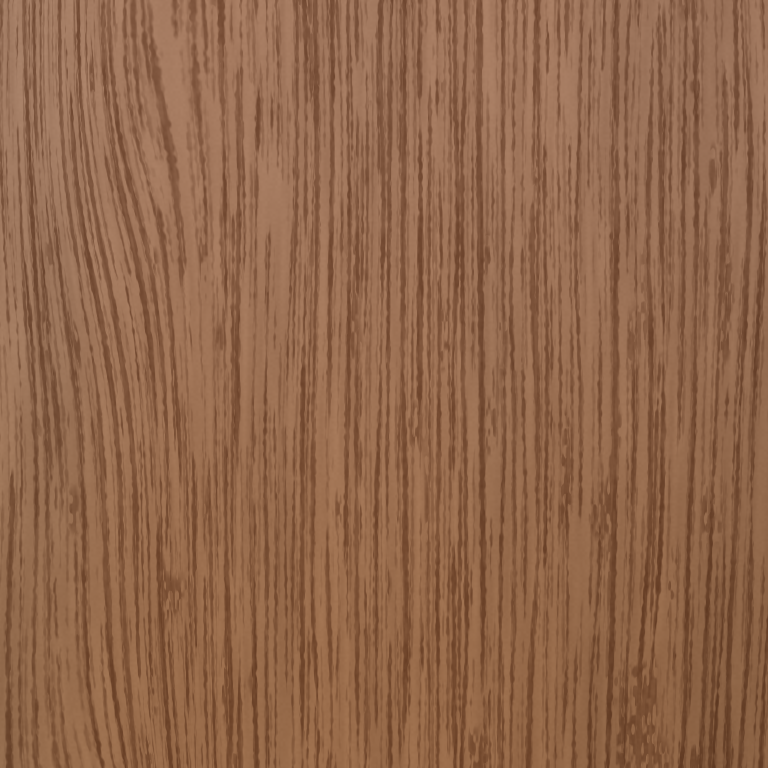
Reproduce this texture procedurally as a WebGL 2 fragment shader.

```glsl
#version 300 es
precision highp float;
// Draws warm brown oak veneer with broken, mostly vertical dark grain streaks.

uniform vec2 u_resolution;
out vec4 fragColor;

float hash(vec2 p) {
    vec3 q = fract(vec3(p.xyx) * 0.1031);
    q += dot(q, q.yzx + 33.33);
    return fract((q.x + q.y) * q.z);
}

float noise(vec2 p) {
    vec2 cell = floor(p);
    vec2 f = fract(p);
    f = f * f * (3.0 - 2.0 * f);
    float low = mix(hash(cell), hash(cell + vec2(1.0, 0.0)), f.x);
    float high = mix(hash(cell + vec2(0.0, 1.0)), hash(cell + 1.0), f.x);
    return mix(low, high, f.y);
}

float bell(float x, float centre, float width) {
    float d = (x - centre) / width;
    return exp(-d * d);
}

// Leans the grain on the left, fans it out at the lower right, and lets it sway.
vec2 bendGrain(vec2 p) {
    float lean = 0.12 * (p.y - 0.5) + 0.014 * sin(8.0 * p.y + 1.0);
    float x = p.x + lean * bell(p.x, 0.15, 0.1);
    x -= 0.06 * smoothstep(0.55, 1.1, p.x) * p.y * (1.0 - 0.5 * p.y);
    x += 0.012 * (noise(p * vec2(5.0, 2.5) + 7.0) - 0.5);
    return vec2(x, p.y);
}

// One streak per column; its width swells and tapers along the grain.
float streaks(vec2 p, float columns, float halfWidth, float frequency, vec2 presence, float seed) {
    float u = p.x * columns;
    float blur = 0.0016 * columns;
    float ragged = noise(p * vec2(420.0, 130.0) + seed) - 0.5;
    float ink = 0.0;
    for (int i = -1; i <= 1; i++) {
        float id = floor(u) + float(i);
        float row = id * 7.0 + seed;
        float jitter = hash(vec2(id + 40.0, seed)) - 0.5;
        float sway = noise(vec2(p.y * 5.0 + jitter * 9.0, row + 2.0)) - 0.5;
        float centre = id + 0.5 + 0.5 * jitter + 0.4 * sway;
        float along = p.y * frequency + 30.0 * (jitter + 0.5);
        float strength = 0.7 * noise(vec2(along, row)) + 0.3 * noise(vec2(along * 4.3, row + 4.0));
        strength = smoothstep(presence.x, presence.y, strength);
        float width = halfWidth * (0.25 + 0.75 * strength) * (0.7 + 0.8 * hash(vec2(seed, id + 90.0)));
        float d = abs(u - centre) + ragged * 0.0026 * columns;
        float body = 1.0 - smoothstep(width - blur, width + blur, d);
        ink = max(ink, body * smoothstep(0.0, 0.3, strength));
    }
    return ink;
}

// Narrow mottled flecks where neighbouring streaks run together.
float flecks(vec2 p) {
    float patches = smoothstep(0.8, 0.92, noise(p * vec2(52.0, 9.0) + 19.0));
    float pores = smoothstep(0.35, 0.65, noise(p * vec2(300.0, 80.0)));
    return patches * pores;
}

// Even wood colour with cool light above and warm shade below.
vec3 woodTone(vec2 p) {
    vec3 warm = vec3(0.622, 0.443, 0.308);
    vec3 cool = vec3(0.662, 0.496, 0.392);
    vec3 tone = mix(warm, cool, smoothstep(0.0, 0.95, p.y));
    tone += vec3(-0.008, 0.010, 0.018) * (1.0 - smoothstep(0.0, 0.25, p.x));
    tone *= 1.0 - 0.08 * smoothstep(0.5, 1.0, p.x) * (1.0 - 0.5 * p.y);
    return tone * (1.0 + 0.06 * (noise(p * vec2(14.0, 2.0)) - 0.5));
}

void main() {
    vec2 p = gl_FragCoord.xy / u_resolution;
    vec2 grain = bendGrain(p);

    // Bold streaks, thinner companions and faint hairlines
    float bold = streaks(grain, 50.0, 0.135, 4.0, vec2(0.26, 0.68), 11.0);
    float thin = streaks(grain, 74.0, 0.12, 6.0, vec2(0.36, 0.72), 53.0);
    float hair = streaks(grain, 125.0, 0.15, 9.0, vec2(0.38, 0.75), 97.0);

    // Streaks vary in depth and are split by fine fibres and pores
    float depth = 0.66 + 0.34 * noise(grain * vec2(60.0, 9.0) + 31.0);
    float split = 0.74 + 0.26 * smoothstep(0.15, 0.6, noise(grain * vec2(330.0, 28.0) + 5.0));
    float pores = 0.8 + 0.2 * noise(grain * vec2(330.0, 150.0));
    float ink = max(max(bold * depth, thin * 0.76), hair * 0.42);
    ink = max(ink, flecks(grain) * 0.7) * split * pores * 1.13;

    // Soft fibres tint the pale wood between the streaks
    float fibres = noise(grain * vec2(150.0, 9.0)) * 0.2;
    ink = clamp(ink + fibres * (1.0 - ink), 0.0, 1.0);

    vec3 pale = woodTone(p);
    vec3 dark = pale * vec3(0.66, 0.56, 0.48);
    vec3 color = mix(pale, dark, ink);
    color += 0.016 * (noise(p * 300.0) - 0.5);
    fragColor = vec4(color, 1.0);
}
```
